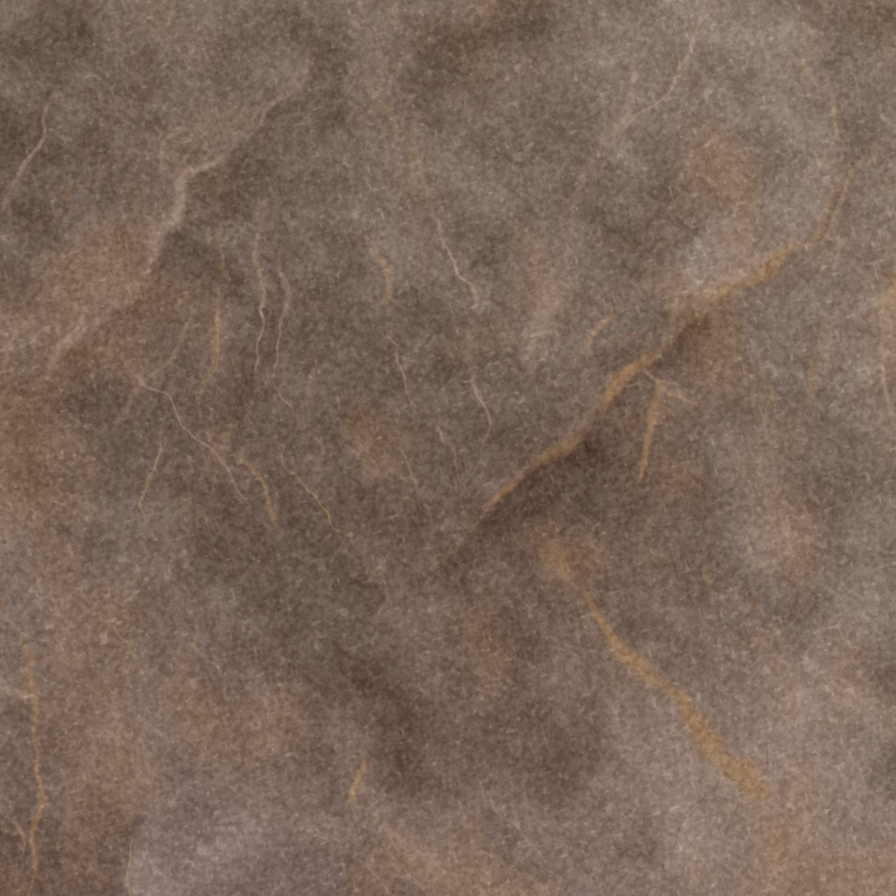
Write a Shadertoy shader that draws this texture.

```glsl
// Brown marble slab: soft clouded stone with crisp grain, diagonal shaded folds
// and many ochre or pale veins. Each vein is a wandering, tapered line broken
// up by noise, with a one-sided haze that gives the stone its faceted look.

#define STONE vec3(0.462, 0.392, 0.348)
#define OCHRE vec3(0.625, 0.485, 0.350)
#define PALE vec3(0.635, 0.545, 0.480)
#define RUST vec3(0.490, 0.345, 0.250)
#define CLOUD_CONTRAST 0.34
#define MOTTLE_CONTRAST 0.13
#define GRAIN_CONTRAST 0.155
#define FLECK_LIGHT 0.065
#define FOLD_SHADE 0.100
#define VEIN_COUNT 56
#define VEIN_WANDER 0.050
#define VEIN_OPACITY 0.68

float hash(vec2 cell) {
    uvec2 u = uvec2(ivec2(cell)) * uvec2(1597u, 3571u);
    uint n = (u.x ^ (u.y << 7)) * 74773u + u.y;
    n = (n ^ (n >> 15)) * 48271u;
    n = (n ^ (n >> 13)) * 69621u;
    n ^= n >> 16;
    return float(n & 65535u) / 65535.0;
}

// Smooth noise along a line; each seed gives another line
float lineNoise(float x, float seed) {
    float cell = floor(x);
    float f = smoothstep(0.0, 1.0, x - cell);
    return mix(hash(vec2(cell, seed)), hash(vec2(cell + 1.0, seed)), f);
}

float noise(vec2 p) {
    float cell = floor(p.y);
    float f = smoothstep(0.0, 1.0, p.y - cell);
    return mix(lineNoise(p.x, cell), lineNoise(p.x, cell + 1.0), f);
}

vec2 turn(vec2 p) {
    return mat2(0.8, 0.6, -0.6, 0.8) * p;
}

float fbm(vec2 p) {
    float sum = 0.0, amp = 0.5;
    for (int i = 0; i < 4; i++) {
        sum += amp * noise(p);
        p = turn(p) * 2.03 + 17.3;
        amp *= 0.5;
    }
    return sum / 0.94;
}

// Position along (x) and across (y) a wandering line through a centre
vec2 lineSpace(vec2 p, vec2 centre, float angle, float seed) {
    vec2 dir = vec2(cos(angle), sin(angle)), q = p - centre;
    float along = dot(q, dir);
    float across = q.x * dir.y - q.y * dir.x;
    across += VEIN_WANDER * (lineNoise(along * 8.0, seed) - 0.5);
    across += 0.35 * VEIN_WANDER * (lineNoise(along * 27.0, seed + 1.0) - 0.5);
    return vec2(along, across);
}

float taper(float along, float halfLength) {
    float t = clamp(along / halfLength, -1.0, 1.0);
    return 1.0 - t * t * t * t;
}

// Coverage of one vein: core of uneven width and opacity plus a faint halo
float vein(vec2 line, float halfLength, float width, float swell, float gaps) {
    float body = width * (0.35 + 2.2 * swell * swell);
    float d = abs(line.y);
    float core = 1.0 - smoothstep(body * 0.25, body + 0.0016, d);
    float halo = 0.22 * exp(-d / (width * 4.0));
    return taper(line.x, halfLength) * (core * gaps + halo);
}

// Band that starts sharply at a line and fades out on its positive side
float sideBand(vec2 line, float halfLength, float reach) {
    float edge = smoothstep(-0.15 * reach, 0.2 * reach, line.y);
    return taper(line.x, halfLength) * edge * exp(-max(line.y, 0.0) / reach);
}

void mainImage(out vec4 fragColor, in vec2 fragCoord) {
    vec2 uv = fragCoord / iResolution.xy;
    vec2 warp = vec2(fbm(uv * 6.0), fbm(uv * 6.0 + 40.0)) - 0.5;
    vec2 p = uv + 0.05 * warp;
    vec2 ragged = p + 0.005 * (noise(uv * 75.0) - 0.5);

    // Clouded, mottled stone, slightly pinker towards the lower left
    float cloud = fbm(uv * 3.6 + 1.8 * warp + 5.0) - 0.5;
    vec3 color = STONE + CLOUD_CONTRAST * cloud;
    color += MOTTLE_CONTRAST * (fbm(turn(p) * vec2(17.0, 27.0)) - 0.5);
    color += vec3(0.012, 0.004, 0.016) * (1.0 - uv.y - 0.3 * uv.x);

    // Warm stains
    float warmth = fbm(p * vec2(9.0, 6.0) + 120.0);
    color = mix(color, OCHRE, 0.30 * smoothstep(0.53, 0.72, warmth));

    // Diagonal folds and the main veins that follow them
    float swell = noise(p * 13.0);
    float gaps = 0.15 + 0.85 * smoothstep(0.2, 0.6, noise(p * 23.0 + 8.0));
    vec2 leftFold = lineSpace(ragged, vec2(0.23, 0.79), 0.88, 3.0);
    vec2 rightFold = lineSpace(ragged, vec2(0.71, 0.57), 0.79, 14.0);
    vec2 branch = lineSpace(ragged, vec2(0.74, 0.21), 2.16, 25.0);
    vec2 paleLine = lineSpace(ragged, vec2(0.64, 0.76), 1.28, 36.0);
    color -= FOLD_SHADE * 0.7 * sideBand(leftFold, 0.30, 0.05);
    color -= FOLD_SHADE * sideBand(rightFold, 0.38, 0.05);
    color = mix(color, PALE, 0.25 * sideBand(-branch, 0.25, 0.05));
    color = mix(color, PALE, 0.55 * vein(leftFold, 0.28, 0.0055, swell, gaps));
    color = mix(color, OCHRE, 0.60 * vein(rightFold, 0.36, 0.0065, swell, gaps));
    color = mix(color, OCHRE, 0.65 * vein(branch, 0.25, 0.0130, swell, gaps));
    color = mix(color, PALE, 0.55 * vein(paleLine, 0.20, 0.0065, swell, gaps));

    // Scattered veins: lean right in the upper half, left in the lower half
    for (int i = 0; i < VEIN_COUNT; i++) {
        float id = float(i);
        vec2 centre = vec2(hash(vec2(id, 901)), hash(vec2(id, 902)));
        vec4 trait = fract(id * vec4(0.618, 0.414, 0.732, 0.236) + 0.1);
        float halfLength = mix(0.04, 0.19, trait.x * trait.x);
        if (distance(p, centre) > halfLength + 0.08) continue;
        float lean = mix(2.1, 1.3, smoothstep(0.25, 0.75, centre.y));
        vec2 line = lineSpace(ragged, centre, lean + 1.3 * (trait.y - 0.5), id * 2.0 + 50.0);
        float width = mix(0.0014, 0.0055, trait.z * trait.z);
        float opacity = VEIN_OPACITY * mix(0.35, 1.0, trait.w);
        vec3 tint = mix(OCHRE, PALE, fract(id * 0.5 + trait.y));
        color = mix(color, PALE, 0.17 * opacity * sideBand(line, halfLength, 0.025));
        color = mix(color, tint, opacity * vein(line, halfLength, width, swell, gaps));
    }

    // Rusty hairlines along a contour of the warm stains
    float hairline = 1.0 - smoothstep(0.001, 0.012, abs(warmth - 0.47));
    color = mix(color, RUST, 0.35 * hairline * smoothstep(0.5, 0.75, swell));

    // Fine grain and light mineral flecks, turned off the pixel axes
    vec2 g = turn(uv);
    float grain = 0.6 * noise(g * 210.0) + 0.4 * noise(turn(g) * 390.0 + 33.0) - 0.5;
    float fleck = smoothstep(0.74, 0.97, noise(turn(g) * 180.0 + 90.0));
    color += GRAIN_CONTRAST * grain + FLECK_LIGHT * fleck;

    fragColor = vec4(color, 1.0);
}
```
